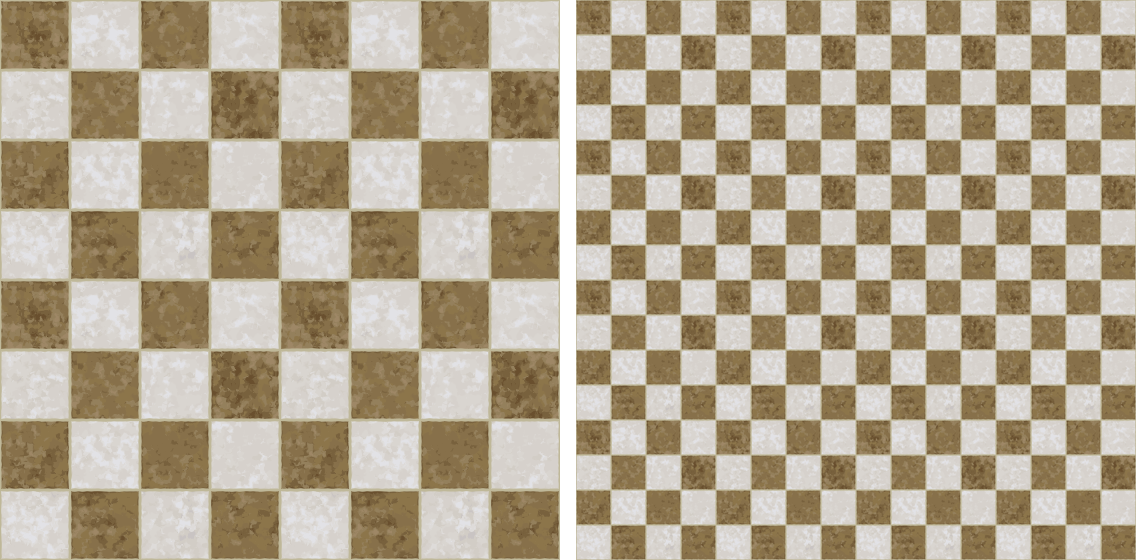
Left, the tile; right, the same tile 2 across and 2 down.
Give the GLSL for this pattern, as a Shadertoy shader.

```glsl
// Checkerboard of worn stone tiles, brown and off-white, set in pale grout.
// Each tile stacks crisp flakes cut from warped gradient noise; the tile seeds
// wrap every BLOCK cells, so the floor repeats and closes at all borders.

const float CELLS = 8.0;            // tiles across and down
const float BLOCK = 4.0;            // tiles before the wear repeats
const float GROUT_HALF = 0.021;     // half the joint width, in cells
const float EDGE_WOBBLE = 0.009;    // raggedness of the tile outline
const float FLAKE_FREQ = 6.5;       // flakes per tile
const float CLUSTER_FREQ = 1.8;     // groups of flakes per tile
const float CLUSTER_AMOUNT = 0.65;
const float WARP = 0.045;           // jaggedness of the flakes
const float TILE_VARIATION = 0.30;  // spread of wear between tiles

const vec3 GROUT = vec3(0.75, 0.72, 0.60);

// Palette order: base, broad tone, dark, darkest, light, lightest
const vec3 BROWN[6] = vec3[6](
    vec3(0.53, 0.44, 0.29), vec3(0.55, 0.46, 0.29), vec3(0.47, 0.38, 0.24),
    vec3(0.41, 0.31, 0.18), vec3(0.58, 0.50, 0.36), vec3(0.62, 0.53, 0.40));
const vec3 WHITE[6] = vec3[6](
    vec3(0.84, 0.82, 0.80), vec3(0.85, 0.835, 0.815), vec3(0.825, 0.805, 0.775),
    vec3(0.79, 0.77, 0.765), vec3(0.87, 0.86, 0.85), vec3(0.885, 0.885, 0.90));
const float BROWN_CUT[6] = float[6](0.0, 0.08, 0.20, 0.58, 0.24, 0.56);
const float WHITE_CUT[6] = float[6](0.0, 0.10, 0.28, 0.72, 0.17, 0.44);

vec2 hash2(vec2 p) {
    vec3 h = fract(p.xyx * vec3(0.1031, 0.1030, 0.0973));
    h += dot(h, h.yzx + 33.33);
    return fract((h.xx + h.yz) * h.zy);
}

vec2 gradientAt(vec2 p) {
    float angle = 6.2832 * hash2(p).x;
    return vec2(cos(angle), sin(angle));
}

float gradientNoise(vec2 p) {
    vec2 i = floor(p), f = p - i;
    vec2 u = f * f * f * (f * (f * 6.0 - 15.0) + 10.0);
    vec2 e = vec2(1.0, 0.0);
    float low = mix(dot(gradientAt(i), f),
                    dot(gradientAt(i + e), f - e), u.x);
    float high = mix(dot(gradientAt(i + e.yx), f - e.yx),
                     dot(gradientAt(i + 1.0), f - 1.0), u.x);
    return mix(low, high, u.y);
}

float fbm(vec2 p) {
    float sum = 0.0, amplitude = 1.0;
    for (int i = 0; i < 3; i++) {
        sum += amplitude * gradientNoise(p);
        p = p * 2.03 + 17.3;
        amplitude *= 0.5;
    }
    return sum;
}

// Flake height: fine ragged detail gathered into broad clusters
float flakeField(vec2 p, vec2 seed) {
    return fbm(p * FLAKE_FREQ + seed)
         + CLUSTER_AMOUNT * gradientNoise(p * CLUSTER_FREQ + seed.yx + 7.7);
}

// Antialiased threshold
float cut(float value, float level) {
    float w = max(0.7 * fwidth(value), 1e-4);
    return smoothstep(-w, w, value - level);
}

void mainImage(out vec4 fragColor, in vec2 fragCoord) {
    vec2 grid = fragCoord / iResolution.xy * CELLS;
    float pixel = CELLS / min(iResolution.x, iResolution.y);
    vec2 cell = floor(grid);
    vec2 p = grid - cell - 0.5;
    float isBrown = mod(cell.x + cell.y, 2.0);

    // Per-tile seed and amount of wear
    vec2 id = mod(cell, BLOCK);
    vec2 seed = 90.0 * hash2(id + 3.1);
    vec2 wear = (hash2(id + 21.7) - 0.5) * TILE_VARIATION;

    // Ragged tile outline
    float inside = 0.5 - GROUT_HALF - max(abs(p.x), abs(p.y));
    inside += EDGE_WOBBLE * gradientNoise(p * 13.0 + seed);
    float rim = 1.0 - smoothstep(0.005, 0.035, inside);

    // Three fields: broad tone, dark flakes, light flakes
    vec2 warp = vec2(gradientNoise(p * 17.0 + seed),
                     gradientNoise(p * 17.0 + seed + 41.0));
    vec2 q = p + WARP * warp;
    float tone = flakeField(q * 0.6, seed + 11.0);
    float dark = flakeField(q, seed + 29.0) + wear.x + rim * mix(0.1, 0.4, isBrown);
    float light = flakeField(q, seed + 53.0) + wear.y;
    float fields[6] = float[6](0.0, tone, dark, dark, light, light);

    // Stack the flakes over the base colour
    vec3 color = mix(WHITE[0], BROWN[0], isBrown);
    for (int i = 1; i < 6; i++) {
        float level = mix(WHITE_CUT[i], BROWN_CUT[i], isBrown);
        color = mix(color, mix(WHITE[i], BROWN[i], isBrown), cut(fields[i], level));
    }

    color = mix(GROUT, color, smoothstep(-0.7 * pixel, 0.7 * pixel, inside));
    fragColor = vec4(color, 1.0);
}
```
